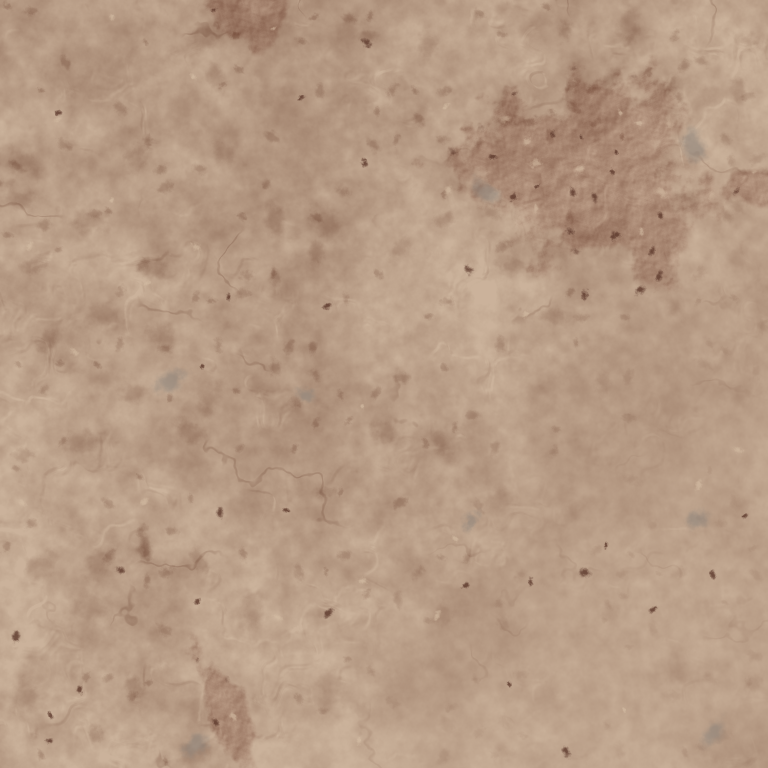
A WebGL 2 fragment shader for this texture:

```glsl
#version 300 es
precision highp float;
// Weathered, sandy plaster: a tan ground mottled by layered value noise,
// with flaking edges, smudges and pits scattered over jittered grids,
// and a few worn areas where crumbly, redder material shows through.

#define LIGHT_TAN vec3(0.768, 0.668, 0.578)
#define DARK_TAN vec3(0.590, 0.462, 0.382)
#define PIT_BROWN vec3(0.36, 0.22, 0.17)
#define STAIN_GREY vec3(0.56, 0.52, 0.485)
#define CHIP_CREAM vec3(0.84, 0.75, 0.65)
#define BASE_TONE 0.84
#define MOTTLE 0.80
#define GRAIN 0.52
#define FLAKE_RELIEF 0.26
#define CRUMB_RELIEF 1.5

uniform vec2 u_resolution;
out vec4 fragColor;

float hash(vec2 p) {
    return fract(sin(dot(p, vec2(127.1, 311.7))) * 43758.5453);
}

float noise(vec2 p) {
    vec2 i = floor(p), f = fract(p);
    f = f * f * (3.0 - 2.0 * f);
    return mix(mix(hash(i), hash(i + vec2(1, 0)), f.x),
               mix(hash(i + vec2(0, 1)), hash(i + vec2(1, 1)), f.x), f.y);
}

float fbm(vec2 p) {
    float sum = 0.0, amp = 0.5;
    for (int i = 0; i < 5; i++) {
        sum += amp * noise(p);
        p = mat2(1.6, 1.2, -1.2, 1.6) * p + 17.3;
        amp *= 0.5;
    }
    return sum / 0.97;
}

// Coverage of ragged, randomly turned spots, at most one per grid cell.
float spots(vec2 p, float cells, float chance, float radius, float seed) {
    vec2 q = p * cells;
    float cover = 0.0;
    for (int k = 0; k < 9; k++) {
        vec2 cell = floor(q) + vec2(k % 3 - 1, k / 3 - 1);
        vec2 key = cell + seed;
        if (hash(key) > chance) continue;
        vec2 centre = cell + 0.2 + 0.6 * vec2(hash(key + 3.7), hash(key + 9.1));
        float turn = 6.2832 * hash(key + 5.3);
        vec2 d = mat2(cos(turn), sin(turn), -sin(turn), cos(turn)) * (q - centre);
        float size = radius * cells * mix(0.45, 1.0, hash(key + 1.9));
        float dist = length(d * vec2(0.8, 1.3)) / size;
        dist += 1.2 * (fbm(q * 1.6 / size + seed) - 0.5);
        cover = max(cover, 1.0 - smoothstep(0.15, 1.15, dist));
    }
    return cover;
}

// Soft-edged layer of thin flakes; its offset difference gives lit rims.
float flakes(vec2 p) {
    vec2 warp = vec2(noise(p * 40.0), noise(p * 40.0 + 31.0)) - 0.5;
    return smoothstep(0.44, 0.56, fbm(p * 14.0 + 0.8 * warp));
}

// Signed extent of one worn area, positive inside its broken outline.
float worn(vec2 p, vec2 centre, vec2 size) {
    return 1.0 - length((p - centre) / size);
}

float wornAreas(vec2 p) {
    float area = worn(p, vec2(0.76, 0.775), vec2(0.15, 0.12));
    area = max(area, worn(p, vec2(0.32, 0.99), vec2(0.06, 0.05)));
    area = max(area, worn(p, vec2(1.0, 0.755), vec2(0.055, 0.025)));
    vec2 slanted = p + vec2(0.4 * (p.y - 0.07), 0.0);
    area = max(area, 0.8 * worn(slanted, vec2(0.295, 0.07), vec2(0.022, 0.07)));
    return area + 1.5 * (fbm(p * 14.0 + 4.0) - 0.5) + 0.7 * (fbm(p * 48.0) - 0.5);
}

void main() {
    vec2 p = gl_FragCoord.xy / min(u_resolution.x, u_resolution.y);
    vec2 lightStep = vec2(-0.0025, 0.003);

    // The lower right is worn smooth and carries less detail.
    float rough = 1.0 - 0.6 * smoothstep(0.05, 0.45, p.x - 0.75 * p.y - 0.15);

    // Broad, medium and fine mottling.
    float tone = BASE_TONE - 0.10 * smoothstep(0.4, 1.0, p.y);
    tone += MOTTLE * 0.85 * (fbm(p * 5.0 + 2.0) - 0.5);
    tone += MOTTLE * rough * (fbm(p * 24.0 + 40.0) - 0.5);
    tone += GRAIN * mix(0.6, 1.0, rough) * (fbm(p * 75.0) - 0.5);

    // Lit and shaded flake edges, broken into short runs.
    float broken = rough * smoothstep(0.35, 0.70, noise(p * 17.0 + 5.0));
    tone += FLAKE_RELIEF * broken * (flakes(p) - flakes(p + lightStep));

    // Hairline cracks, kept only in short scattered stretches.
    float line = abs(fbm(p * 9.0 + 70.0) - 0.5);
    float stretch = smoothstep(0.62, 0.80, noise(p * 15.0 + 12.0));
    tone -= 0.35 * rough * stretch * (1.0 - smoothstep(0.002, 0.018, line));

    // Brown smudges.
    tone -= 0.40 * rough * spots(p, 13.0, 0.40, 0.026, 11.0);
    tone -= 0.45 * rough * spots(p, 30.0, 0.22, 0.011, 53.0);

    // Worn areas: sunken tone, crumbly relief and a shaded upper rim.
    float area = wornAreas(p);
    float inside = smoothstep(-0.12, 0.30, area);
    float crumbs = fbm(p * 50.0) - fbm(p * 50.0 + 50.0 * lightStep);
    tone += inside * (CRUMB_RELIEF * crumbs - 0.50);
    float rim = inside - smoothstep(-0.12, 0.30, wornAreas(p + lightStep));
    tone -= 0.45 * max(rim, 0.0);

    vec3 color = mix(DARK_TAN, LIGHT_TAN, clamp(tone, -0.8, 1.15));
    color += inside * vec3(0.006, -0.006, -0.004);

    // Grey stains, dark pits and pale chips.
    color = mix(color, STAIN_GREY, 0.6 * spots(p, 7.0, 0.14, 0.024, 23.0));
    float pits = spots(p, 22.0, 0.06, 0.008, 37.0);
    pits = max(pits, inside * spots(p, 38.0, 0.20, 0.007, 61.0));
    color = mix(color, PIT_BROWN, 0.8 * pits);
    float chips = spots(p, 18.0, 0.03, 0.007, 83.0);
    chips = max(chips, inside * spots(p, 34.0, 0.20, 0.009, 97.0));
    color = mix(color, CHIP_CREAM, 0.6 * chips);

    fragColor = vec4(color, 1.0);
}
```
